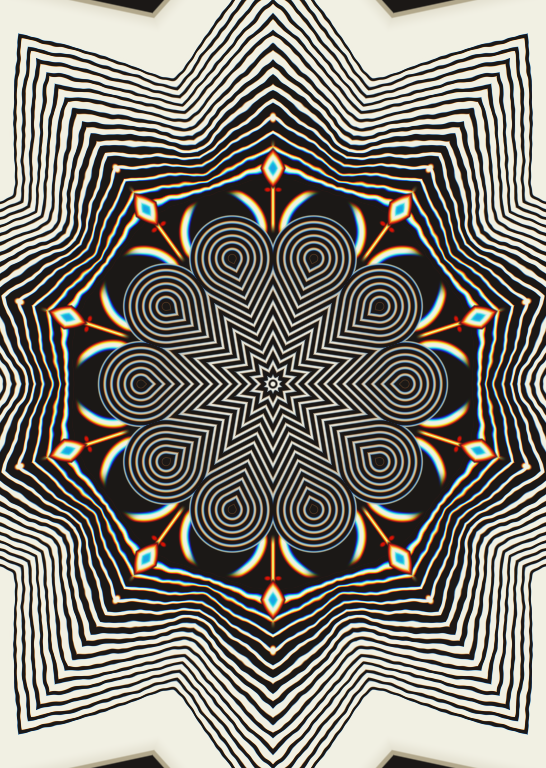
Reproduce this pattern procedurally as a WebGL 1 fragment shader.

```glsl
precision highp float;

uniform vec2 u_resolution;

const float SECTORS = 10.0;
const float EYE_RADIUS = 0.172;    // centre of each eye from the middle
const float EYE_RIM = 0.056;
const float EYE_PITCH = 0.0087;
const float EYE_DUTY = 0.36;
const vec2 CONE = vec2(-0.7, 0.714); // normal of the pointed eye end
const float STAR_LINES = 14.0;
const float STAR_VALLEY = 0.265;
const float STAR_TIP = 0.022;
const vec2 STAR_GROWTH = vec2(0.157, 0.126);
const vec2 STAR_DUTY = vec2(0.24, 0.63); // inner and outer line weight
const float SPOT_RADIUS = 0.281;
const float BEAD_RADIUS = 0.347;
const vec2 LOBE_CENTER = vec2(0.208, 0.0);
const float LOBE_SIZE = 0.051;
const float WEDGE_RADIUS = 0.508;
const float WOBBLE = 0.0055;
const vec3 INK = vec3(0.105, 0.095, 0.085);
const vec3 CREAM = vec3(0.945, 0.94, 0.89);
const vec3 TAN = vec3(0.70, 0.66, 0.55);
const vec3 RED = vec3(0.85, 0.07, 0.02);
const vec3 SPLIT = vec3(-1.0, 0.0, 1.0); // direction of colour fringes

vec2 gradientAt(vec2 cell) {
  float turn = fract(sin(dot(cell, vec2(127.1, 311.7))) * 43758.5) * 6.2832;
  return vec2(cos(turn), sin(turn));
}

float gradientNoise(vec2 p) {
  vec2 i = floor(p), f = fract(p);
  vec2 u = f * f * (3.0 - 2.0 * f);
  vec2 e = vec2(1.0, 0.0);
  float low = mix(dot(gradientAt(i), f), dot(gradientAt(i + e), f - e), u.x);
  float high = mix(dot(gradientAt(i + e.yx), f - e.yx),
                   dot(gradientAt(i + 1.0), f - 1.0), u.x);
  return mix(low, high, u.y);
}

// Light bands centred on whole phases, one phase per colour channel
vec3 stripes(vec3 phase, float duty, float blur) {
  vec3 d = abs(fract(phase + 0.5) - 0.5);
  return 1.0 - smoothstep(vec3(0.5 * duty - blur), vec3(0.5 * duty + blur), d);
}

vec3 inside(vec3 d, float blur) {
  return 1.0 - smoothstep(vec3(-blur), vec3(blur), d);
}

// Circle inside, drawn out to a point toward the middle
float teardrop(vec2 q) {
  float len = length(q);
  return -q.x > -CONE.x * len ? dot(q, CONE) : len;
}

void main() {
  vec2 p = (gl_FragCoord.xy - 0.5 * u_resolution) / u_resolution.y;
  float px = 1.0 / u_resolution.y;
  float r = length(p);

  // Fold into half a sector: eye axis at zero, star tip at the far side
  float sector = 6.2831853 / SECTORS;
  float halfSector = 0.5 * sector;
  float a = abs(mod(atan(p.y, p.x + 1e-6) + halfSector, sector) - halfSector);
  vec2 eyeP = r * vec2(cos(a), sin(a));
  vec2 tipP = r * vec2(cos(halfSector - a), sin(halfSector - a));
  float fringe = exp(-pow((r - 0.26) / 0.06, 2.0));

  // Outer star lines, from dark to light
  float wobble = WOBBLE * gradientNoise(eyeP * 32.0)
               + 0.4 * WOBBLE * gradientNoise(eyeP * 85.0);
  float g = pow(a / halfSector, 1.3);
  float growth = STAR_GROWTH.x + STAR_GROWTH.y * g;
  float t = (r + wobble - STAR_VALLEY - STAR_TIP * g) / growth;
  float duty = mix(STAR_DUTY.x, STAR_DUTY.y, smoothstep(0.15, 0.62, t));
  duty += 0.12 * (1.0 - smoothstep(0.03, 0.06, t));
  vec3 phase = t * STAR_LINES + SPLIT * (0.015 + 0.075 * fringe);
  vec3 light = stripes(phase, duty, STAR_LINES * px * 0.9 / growth);
  light *= smoothstep(-0.055, -0.035, t);
  light = mix(light, vec3(1.0), smoothstep(1.0, 1.02, t));

  // Bright crescents around the dark lobes
  float arc = length(eyeP - LOBE_CENTER) - LOBE_SIZE;
  float taper = smoothstep(0.016, 0.040, eyeP.y)
              * smoothstep(0.165, 0.200, eyeP.x);
  vec3 crescent = inside(abs(arc + SPLIT * 0.0018) - 0.0048 * taper, 0.0018);
  light = max(light, crescent * taper);

  // Stems, beads and glowing spots on the tip axes
  float stem = smoothstep(0.195, 0.21, r) * (1.0 - smoothstep(0.30, 0.32, r));
  light = max(light, stem * inside(tipP.y - 0.0016 + SPLIT * 0.0012, px));
  float bead = length((tipP - vec2(BEAD_RADIUS, 0.0)) * vec2(0.7, 1.0));
  light = max(light, inside(bead - 0.004 + SPLIT * 0.0006, px));
  vec2 spotQ = abs(tipP - vec2(SPOT_RADIUS, 0.0)) * vec2(0.62, 1.0);
  float spot = mix(length(spotQ), spotQ.x + spotQ.y, 0.6);
  vec3 glow = inside(spot - vec3(0.0150, 0.0125, 0.0110), 0.0022);
  glow.r *= smoothstep(0.004, 0.008, spot);
  glow.g *= mix(0.65, 1.0, smoothstep(0.002, 0.007, spot));
  light = mix(light, glow, 1.0 - smoothstep(0.015, 0.018, spot));

  // Inner star flowing into pointed eyes
  vec2 eyeQ = eyeP - vec2(EYE_RADIUS, 0.0);
  float eye = teardrop(eyeQ);
  float rim = length(eyeQ) - EYE_RIM;
  float core = max(1.0 - smoothstep(-px, px, rim),
                   1.0 - smoothstep(-px, px, eyeQ.x + 0.31 * EYE_RIM));
  vec3 eyePhase = eye / EYE_PITCH + 0.6
                + SPLIT * (0.01 + 0.05 * smoothstep(0.09, 0.22, r));
  vec3 rings = stripes(eyePhase, EYE_DUTY, 0.95 * px / EYE_PITCH);
  rings *= smoothstep(0.004, 0.007, eye);
  rings *= mix(0.95, 0.78, smoothstep(0.08, 0.16, r));
  light = mix(light, rings, core);

  vec3 color = mix(INK, CREAM, light);

  // Red sparks beside the stems
  float spark = length((tipP - vec2(0.253, 0.007)) * vec2(1.0, 0.7));
  color = mix(color, RED, 1.0 - smoothstep(0.001, 0.004, spark));

  // Ringed dot in the middle
  color = mix(color, CREAM, 1.0 - smoothstep(0.008 - px, 0.008 + px, r));
  float dotRing = abs(r - 0.0045) - 0.0014;
  color = mix(color, INK, 1.0 - smoothstep(-px, px, dotRing));

  // Dark corners beyond the star, with a soft tan border
  float wedge = (eyeP.x - WEDGE_RADIUS) * 0.866 - eyeP.y * 0.5;
  color = mix(color, TAN, 0.25 * smoothstep(-0.025, 0.0, wedge));
  color = mix(color, TAN, smoothstep(-0.006 - px, -0.006 + px, wedge));
  color = mix(color, INK, smoothstep(-px, px, wedge));

  gl_FragColor = vec4(color, 1.0);
}
```
